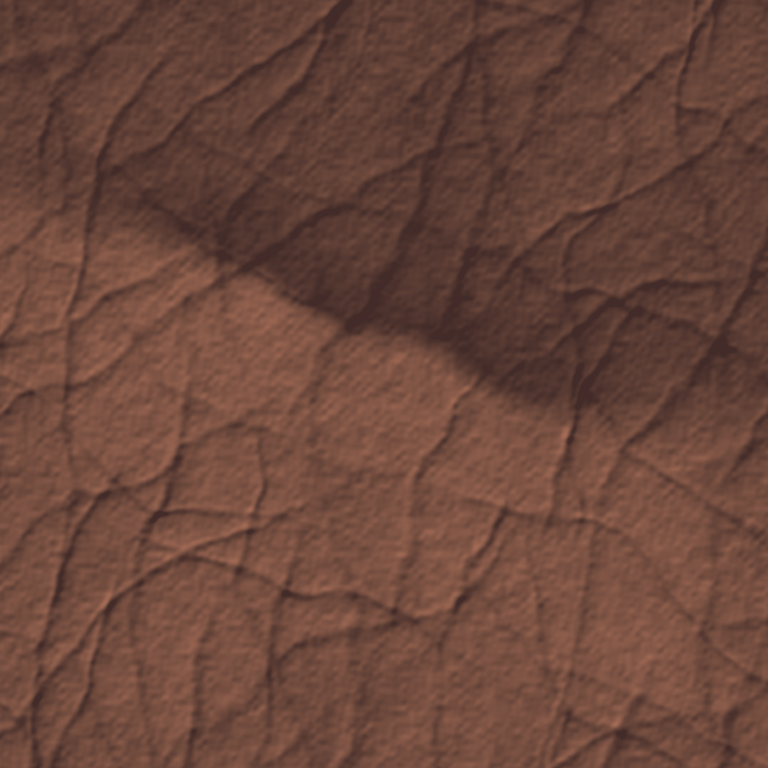
Give the GLSL for this texture, as a Shadertoy shader.

```glsl
// Brown creased leather with one soft diagonal fold across the middle.
// Wandering crease lines in four directions and a fine grain form a height
// field, which is lit from the lower right and mapped to a brown ramp.

const vec3 DARK_BROWN  = vec3(0.26, 0.17, 0.158);
const vec3 MID_BROWN   = vec3(0.43, 0.287, 0.237);
const vec3 LIGHT_BROWN = vec3(0.64, 0.42, 0.335);

const vec2  LIGHT_DIR    = vec2(0.5, -0.866);
const float LIGHT_STEP   = 0.004;
const float RELIEF_GAIN  = 0.60;
const float HOLLOW_GAIN  = 0.10;
const float HOLLOW_LEVEL = 0.10;
const float CREASE_WIDTH = 0.0075;
const float GRAIN_SCALE  = 135.0;
const float GRAIN_DEPTH  = 0.46;
const float MOTTLE_GAIN  = 0.34;
const float UPPER_TONE   = 0.28;
const float LOWER_TONE   = 0.49;
const float FOLD_SHADOW  = 0.27;
const float FOLD_GLOW    = 0.17;

float hash(vec2 p) {
    return fract(sin(dot(p, vec2(127.1, 311.7))) * 43758.5453);
}

float noise(vec2 p) {
    vec2 i = floor(p), f = fract(p);
    f = f * f * (3.0 - 2.0 * f);
    float low  = mix(hash(i), hash(i + vec2(1, 0)), f.x);
    float high = mix(hash(i + vec2(0, 1)), hash(i + vec2(1, 1)), f.x);
    return mix(low, high, f.y);
}

float fbm(vec2 p) {
    float sum = 0.0, amp = 0.5;
    for (int i = 0; i < 4; i++) {
        sum += amp * noise(p);
        p = mat2(1.6, 1.2, -1.2, 1.6) * p + 7.3;
        amp *= 0.5;
    }
    return sum;
}

// Depth of a family of roughly parallel creases that wander and fade
float creases(vec2 p, float degrees, float spacing, float seed) {
    float a = radians(degrees);
    float along  = dot(p, vec2(cos(a), sin(a)));
    float across = dot(p, vec2(-sin(a), cos(a))) / spacing;
    float cell = floor(across), depth = 0.0;
    for (int k = -1; k <= 1; k++) {
        float id = cell + float(k);
        float lane = id * 7.37 + seed;
        float center = id + 0.5 + 0.6 * (hash(vec2(id, seed)) - 0.5)
                     + 0.65 * (noise(vec2(along * 5.0, lane)) - 0.5)
                     + 0.16 * (noise(vec2(along * 19.0, lane + 3.1)) - 0.5);
        float d = (across - center) * spacing / CREASE_WIDTH;
        float strength = smoothstep(0.15, 0.7, noise(vec2(along * 6.0 + 40.0, lane)));
        depth += strength * (exp(-d * d) + 0.5 * exp(-d * d / 7.0));
    }
    return depth;
}

float leatherHeight(vec2 p) {
    // Bend the straight creases, then roughen their sides
    vec2 q = p + 0.07 * (vec2(noise(p * 5.0), noise(p * 5.0 + 31.0)) - 0.5);
    q += 0.008 * (vec2(noise(p * 38.0), noise(p * 38.0 + 17.0)) - 0.5);

    float h = 0.0;
    h -= 0.95 * creases(q, 67.0, 0.100, 3.0);
    h -= 0.80 * creases(q, -27.0, 0.135, 11.0);
    h -= 0.75 * creases(q, 32.0, 0.130, 23.0);
    h -= 0.75 * creases(q, 94.0, 0.145, 37.0);

    // Fine pores and small wrinkles
    h += GRAIN_DEPTH * noise(p * GRAIN_SCALE);
    h += GRAIN_DEPTH * noise(p * GRAIN_SCALE * 0.55 + 9.0);
    h += GRAIN_DEPTH * 1.3 * noise(p * GRAIN_SCALE * 0.25 + 5.0);
    return h;
}

// Broad light and shade on both sides of the fold
float foldTone(vec2 p) {
    float ridge = 0.725 - 0.29 * smoothstep(0.0, 0.93, p.x)
                + 0.035 * (noise(p * 9.0) - 0.5);
    float e = p.y - ridge;
    float middle = smoothstep(0.0, 0.4, p.x) * (1.0 - smoothstep(0.65, 0.95, p.x));
    float softness = mix(0.07, 0.024, middle);
    float above = smoothstep(-softness, softness, e);
    float tone = mix(LOWER_TONE, UPPER_TONE, above);
    tone -= FOLD_SHADOW * (0.25 + 0.75 * middle) * above * exp(-max(e, 0.0) / 0.075);
    tone += FOLD_GLOW * (0.3 + 0.7 * middle) * (1.0 - above) * exp(min(e, 0.0) / 0.16);
    return tone;
}

vec3 brownRamp(float t) {
    vec3 lower = mix(DARK_BROWN, MID_BROWN, clamp(t / 0.45, 0.0, 1.0));
    return mix(lower, LIGHT_BROWN, clamp((t - 0.45) / 0.55, 0.0, 1.0));
}

void mainImage(out vec4 fragColor, in vec2 fragCoord) {
    vec2 p = fragCoord / iResolution.y;

    // Surfaces that fall away toward the light are bright
    vec2 offset = 0.5 * LIGHT_STEP * LIGHT_DIR;
    float farHeight  = leatherHeight(p - offset);
    float nearHeight = leatherHeight(p + offset);

    float tone = foldTone(p);
    float contrast = mix(0.65, 1.0, smoothstep(0.05, 0.5, tone));
    tone += contrast * RELIEF_GAIN * (farHeight - nearHeight);

    // Hollows catch less light; slow stains vary the hide
    tone += contrast * HOLLOW_GAIN * (0.5 * (farHeight + nearHeight) - HOLLOW_LEVEL);
    tone += contrast * MOTTLE_GAIN * (fbm(p * 7.0) - 0.47);
    tone += 0.12 * contrast * (noise(p * 75.0) - 0.5);

    fragColor = vec4(brownRamp(tone), 1.0);
}
```
